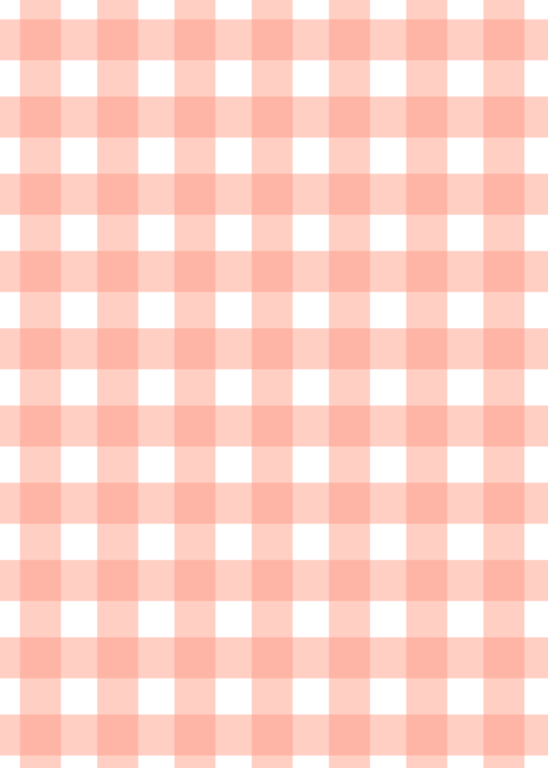
Reproduce this pattern procedurally as a WebGL 2 fragment shader.

```glsl
#version 300 es
precision highp float;

uniform vec2 u_resolution;
out vec4 fragColor;

const float REPEATS_DOWN = 9.942;               // checks per canvas height
const vec2 BAND_CENTER = vec2(0.524, 0.427);    // first band centers, in repeats
const float BAND_WIDTH = 0.531;                 // share of one repeat
const float EDGE_SOFTNESS = 0.026;              // width of the edge blend, in repeats

const vec3 PAPER = vec3(1.0);
const vec3 CORAL_INK = vec3(1.0, 0.599, 0.515);
const float INK_OPACITY = 0.474;

// Coverage of evenly spaced bands along one axis
float bandCoverage(float position, float center, float width, float softness) {
    float offset = abs(fract(position - center + 0.5) - 0.5);
    float edge = offset - 0.5 * width;
    return 1.0 - smoothstep(-0.5 * softness, 0.5 * softness, edge);
}

// Lays translucent ink over a base color
vec3 layInk(vec3 base, vec3 ink, float opacity, float coverage) {
    return mix(base, ink, opacity * coverage);
}

void main() {
    float repeatsPerPixel = REPEATS_DOWN / u_resolution.y;
    vec2 cell = gl_FragCoord.xy * repeatsPerPixel;
    float softness = max(EDGE_SOFTNESS, repeatsPerPixel);

    // Upright and level bands; their crossings take two layers of ink
    float upright = bandCoverage(cell.x, BAND_CENTER.x, BAND_WIDTH, softness);
    float level = bandCoverage(cell.y, BAND_CENTER.y, BAND_WIDTH, softness);

    vec3 color = layInk(PAPER, CORAL_INK, INK_OPACITY, upright);
    color = layInk(color, CORAL_INK, INK_OPACITY, level);
    fragColor = vec4(color, 1.0);
}
```
